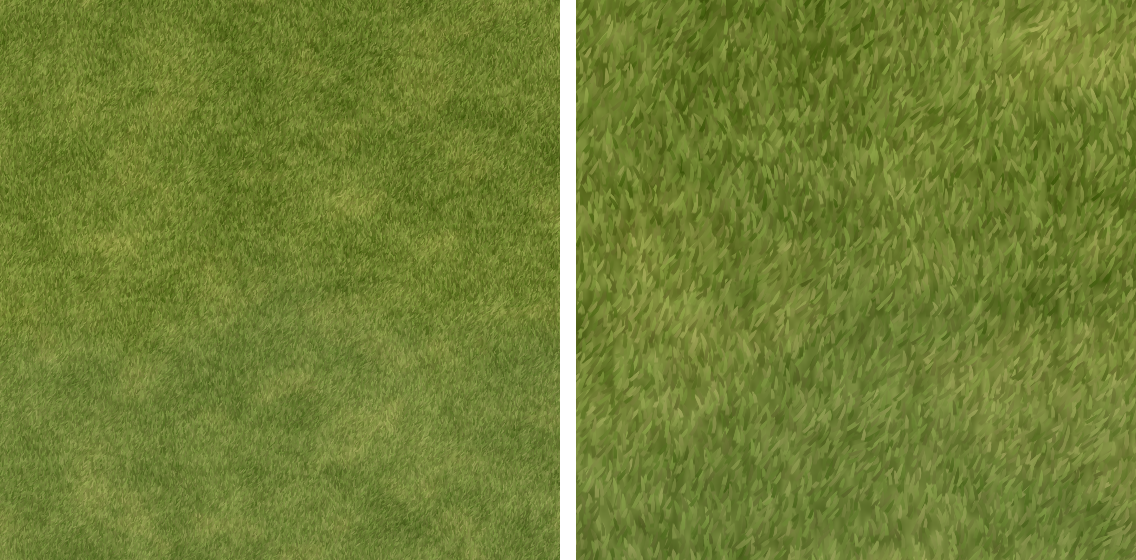
Left, the full canvas; right, a detail of the centre.
Write a WebGL 1 fragment shader that draws this texture.

```glsl
precision highp float;
uniform vec2 u_resolution;

float hash(vec2 p) {
  vec3 q = fract(p.xyx * vec3(0.1031, 0.1030, 0.0973));
  q += dot(q, q.yzx + 33.33);
  return fract((q.x + q.y) * q.z);
}

float noise(vec2 p) {
  vec2 cell = floor(p), f = fract(p);
  f = f * f * (3.0 - 2.0 * f);
  float low = mix(hash(cell), hash(cell + vec2(1, 0)), f.x);
  float high = mix(hash(cell + vec2(0, 1)), hash(cell + vec2(1, 1)), f.x);
  return mix(low, high, f.y);
}

float fbm(vec2 p) {
  float sum = 0.0, weight = 0.5;
  for (int i = 0; i < 4; i++) {
    sum += weight * noise(p);
    p = mat2(1.6, 1.2, -1.2, 1.6) * p + 17.3;
    weight *= 0.5;
  }
  return sum / 0.9375;
}

// Lays one scattered layer of tapered blades over the tone (x) and tint (y).
vec2 addBlades(vec2 under, vec2 p, float lean, float seed, float pixel) {
  vec2 home = floor(p);
  for (int j = -1; j <= 1; j++) {
    for (int i = -1; i <= 1; i++) {
      vec2 cell = home + vec2(i, j);
      vec2 key = cell + seed * 37.0 + 200.0;
      vec2 jitter = vec2(hash(key + 3.1), hash(key + 71.7)) - 0.5;
      float angle = lean + 1.1 * (hash(key + 131.3) - 0.5);
      vec2 along = vec2(sin(angle), cos(angle));
      vec2 d = p - cell - 0.5 - 0.8 * jitter;
      float t = dot(d, along);
      float halfLength = mix(0.4, 0.72, hash(key + 19.9));
      float side = abs(dot(d, vec2(along.y, -along.x)) + 0.15 * t * t);
      float width = 0.14 * (1.0 - 0.6 * smoothstep(0.0, halfLength, t));
      float cover = 1.0 - smoothstep(width - 0.5 * pixel, width + 0.5 * pixel, side);
      cover *= 1.0 - smoothstep(halfLength - 0.15, halfLength + 0.05, abs(t));
      float tone = 2.0 * hash(key + 211.0) - 1.0 + 0.3 * t;
      float tint = hash(key + 307.0) - 0.5;
      under = mix(under, vec2(tone, tint), cover * 0.9);
    }
  }
  return under;
}

void main() {
  float size = min(u_resolution.x, u_resolution.y);
  vec2 p = gl_FragCoord.xy / size;

  // Broad lawn areas and soft pale tufts
  float broad = fbm(p * 4.0 + 5.0) - 0.5;
  float clumps = fbm(p * vec2(15.0, 19.0) + 40.0) - 0.5;
  float fine = fbm(p * vec2(50.0, 62.0) + 90.0) - 0.5;
  float pale = smoothstep(0.55, 0.78, fbm(p * vec2(13.0, 16.0) + 63.0));
  float upper = smoothstep(0.3, 0.56, p.y + 0.35 * broad);

  // Overlapping blades, leaning mostly to the right
  float lean = 0.28 + 0.9 * (noise(p * 20.0 + 11.0) - 0.5);
  vec2 blades = vec2(1.6 * (noise(p * vec2(260.0, 110.0)) - 0.5) - 0.25, 0.0);
  for (int i = 0; i < 4; i++) {
    float layer = float(i);
    float density = 105.0 + 9.0 * layer;
    vec2 q = p * density + layer * vec2(0.37, 0.61);
    blades = addBlades(blades, q, lean, layer + 1.0, density / size);
  }

  // Deep green above, softer grey green below
  vec3 color = mix(vec3(0.454, 0.520, 0.231), vec3(0.440, 0.505, 0.188), upper);
  color += vec3(0.08, 0.07, 0.05) * broad;
  color += vec3(0.12, 0.10, 0.08) * clumps;
  color += vec3(0.10, 0.10, 0.08) * fine;
  color += vec3(0.055, 0.036, 0.030) * pale;
  color += vec3(0.122, 0.119, 0.095) * blades.x * mix(0.82, 1.0, upper);
  color += vec3(0.070, 0.0, 0.065) * blades.y;
  gl_FragColor = vec4(clamp(color, 0.0, 1.0), 1.0);
}
```
